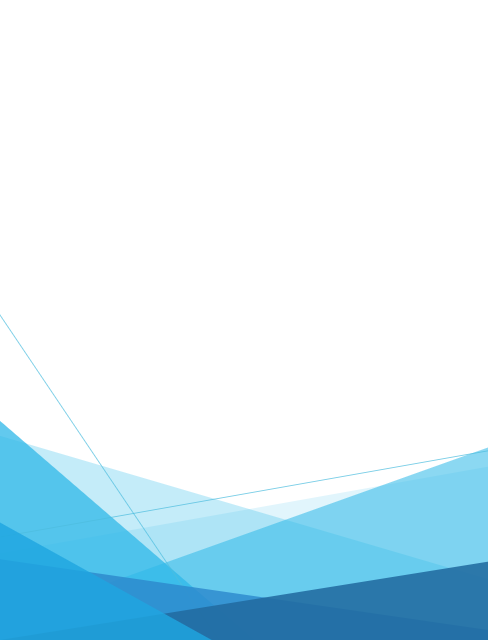
Give the GLSL for this background, as a Shadertoy shader.

```glsl
// Translucent blue planes crossing at the foot of a white page, with two hairlines.

// Straight edges: height at the left and right side, in canvas heights.
const vec2 PALE_FALL  = vec2(0.3190,  0.0950);
const vec2 PALE_RISE  = vec2(0.1354,  0.2708);
const vec2 SKY_RISE   = vec2(0.0286,  0.3008);
const vec2 SKY_FALL   = vec2(0.3424, -0.3151);
const vec2 BLUE_FALL  = vec2(0.1263,  0.0156);
const vec2 NAVY_RISE  = vec2(0.0000,  0.1224);
const vec2 FRONT_FALL = vec2(0.1836, -0.2396);
const vec2 STEEP_LINE = vec2(0.5078, -0.6250);
const vec2 LOW_LINE   = vec2(0.1609,  0.2956);

// Tints: colour and opacity.
const vec3 PAPER      = vec3(1.0);
const vec4 PALE_TINT  = vec4(0.15, 0.72, 0.91, 0.27);
const vec4 MIST_TINT  = vec4(0.15, 0.72, 0.91, 0.14);
const vec4 SKY_TINT   = vec4(0.20, 0.73, 0.91, 0.57);
const vec4 CYAN_TINT  = vec4(0.18, 0.72, 0.91, 0.75);
const vec4 BLUE_TINT  = vec4(0.17, 0.53, 0.80, 0.80);
const vec4 NAVY_TINT  = vec4(0.13, 0.42, 0.63, 0.88);
const vec4 FRONT_TINT = vec4(0.12, 0.65, 0.88, 0.82);
const vec4 LINE_TINT  = vec4(0.30, 0.74, 0.87, 0.75);
const float LINE_HALF_WIDTH = 0.0007;

// Signed distance to an edge, positive below it, in canvas heights.
float belowEdge(vec2 uv, vec2 edge) {
    float slope = (edge.y - edge.x) * iResolution.y / iResolution.x;
    return (mix(edge.x, edge.y, uv.x) - uv.y) / length(vec2(1.0, slope));
}

// Share of a pixel that lies on the positive side of a distance.
float coverage(float dist) {
    return clamp(dist * iResolution.y + 0.5, 0.0, 1.0);
}

vec3 addPlane(vec3 base, vec2 uv, vec2 edge, vec4 tint) {
    return mix(base, tint.rgb, tint.a * coverage(belowEdge(uv, edge)));
}

vec3 addLine(vec3 base, vec2 uv, vec2 edge) {
    float dist = belowEdge(uv, edge);
    float ink = coverage(dist + LINE_HALF_WIDTH) - coverage(dist - LINE_HALF_WIDTH);
    return mix(base, LINE_TINT.rgb, LINE_TINT.a * ink);
}

void mainImage(out vec4 fragColor, in vec2 fragCoord) {
    vec2 uv = fragCoord / iResolution.xy;
    vec3 color = PAPER;

    // Back planes
    color = addPlane(color, uv, PALE_FALL, PALE_TINT);
    color = addPlane(color, uv, PALE_RISE, MIST_TINT);
    color = addPlane(color, uv, SKY_RISE, SKY_TINT);
    color = addPlane(color, uv, SKY_FALL, CYAN_TINT);

    // Hairlines
    color = addLine(color, uv, STEEP_LINE);
    color = addLine(color, uv, LOW_LINE);

    // Front planes
    color = addPlane(color, uv, BLUE_FALL, BLUE_TINT);
    color = addPlane(color, uv, NAVY_RISE, NAVY_TINT);
    color = addPlane(color, uv, FRONT_FALL, FRONT_TINT);

    fragColor = vec4(color, 1.0);
}
```
